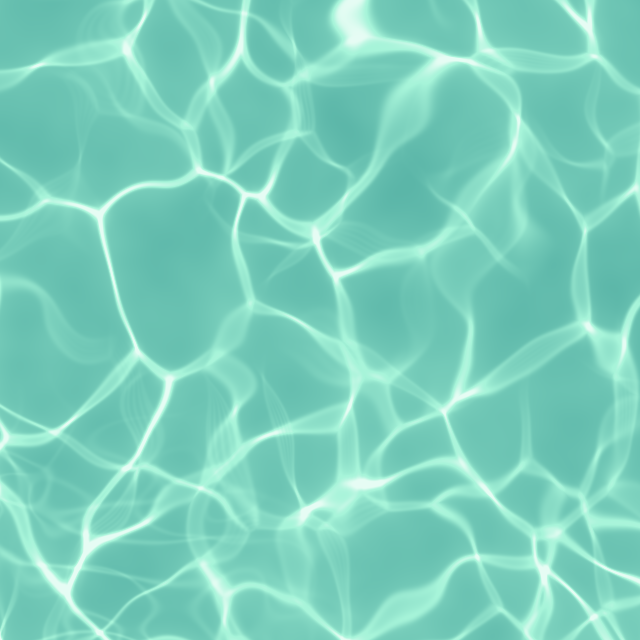
A Shadertoy shader for this texture:

```glsl
// Sunlight caustics on the floor of a turquoise pool.
// Warped Voronoi borders are drawn several times along a drifting offset, so that
// strands pinch to bright threads and open into pale ribbons with lit rims.

#define CELLS vec2(5.3, 4.5)      // main net, cells per canvas
#define FINE_CELLS vec2(6.1, 5.2) // faint second net
#define WARP 0.20                 // slow bending of the net
#define RIPPLE 0.045              // small waviness of the strands
#define RIBBON 0.13               // how far ribbons open
#define STRAND 0.045              // strand width, in cells
#define MAIN_GAIN 1.9
#define FINE_GAIN 0.95
#define DEEP vec3(0.392, 0.742, 0.682)
#define PALE vec3(0.650, 0.955, 0.850)
#define GLINT vec3(0.900, 0.990, 0.955)

const float PI = 3.14159;

vec2 hash2(vec2 p) {
    vec3 q = fract(p.xyx * vec3(0.1031, 0.1030, 0.0973));
    q += dot(q, q.yzx + 33.33);
    return fract((q.xx + q.yz) * q.zy);
}

float corner(vec2 cell, vec2 local, vec2 o) {
    return dot(hash2(cell + o + 100.0) * 2.0 - 1.0, local - o);
}

float gradientNoise(vec2 p) {
    vec2 i = floor(p), f = fract(p);
    vec2 u = f * f * f * (f * (f * 6.0 - 15.0) + 10.0);
    return mix(mix(corner(i, f, vec2(0, 0)), corner(i, f, vec2(1, 0)), u.x),
               mix(corner(i, f, vec2(0, 1)), corner(i, f, vec2(1, 1)), u.x), u.y);
}

vec2 noise2(vec2 p) {
    return vec2(gradientNoise(p), gradientNoise(p + vec2(37.2, 61.7)));
}

// x: closeness to a cell border, y: closeness to a junction of three cells
vec2 borders(vec2 p) {
    vec2 cell = floor(p), f = fract(p);
    vec3 near = vec3(9.0);
    for (int y = -1; y <= 1; y++)
    for (int x = -1; x <= 1; x++) {
        vec2 o = vec2(x, y);
        float d = length(o + 0.08 + 0.84 * hash2(cell + o + 50.0) - f);
        if (d < near.x) near = vec3(d, near.xy);
        else if (d < near.y) near = vec3(near.x, d, near.y);
        else near.z = min(near.z, d);
    }
    return near.yz - near.x;
}

// x: strands, y: junction sparkle, z: soft halo
vec3 causticNet(vec2 p, vec2 cells, float seed, int copies) {
    vec2 warped = p + WARP * noise2(p * 3.0 + seed)
                    + RIPPLE * noise2(p * 9.0 + seed);
    vec2 drift = RIBBON * noise2(p * 4.2 + seed + 17.0);
    vec3 light = vec3(0.0);
    for (int i = 0; i < copies; i++) {
        // cosine spacing crowds the copies at both rims of a ribbon
        float along = cos(PI * (float(i) + 0.5) / float(copies));
        vec2 d = borders((warped + 0.5 * along * drift) * cells + seed);
        light += vec3(exp(-pow(d.x / STRAND, 2.0)),
                      exp(-pow(d.y / 0.13, 2.0)),
                      exp(-4.0 * d.x));
    }
    return light / float(copies);
}

// Thin curved filaments along the zero lines of noise
float wisps(vec2 p) {
    vec2 q = p + 0.12 * noise2(p * 5.0 + 8.0);
    float a = gradientNoise(q * vec2(5.0, 9.0) + 3.0);
    float b = gradientNoise(q * vec2(8.0, 11.0) + 29.0);
    return exp(-pow(a / 0.035, 2.0)) + 0.7 * exp(-pow(b / 0.04, 2.0));
}

void mainImage(out vec4 fragColor, in vec2 fragCoord) {
    vec2 p = fragCoord / min(iResolution.x, iResolution.y);

    // Uneven water tone, a little lighter toward the bottom
    float light = 0.07 - 0.12 * p.y + 0.32 * gradientNoise(p * 2.6 + 5.0)
                + 0.22 * gradientNoise(p * 7.0 + 11.0)
                + 0.08 * gradientNoise(p * 19.0);

    // Main net, fading in places
    float fade = mix(0.4, 1.0, smoothstep(-0.25, 0.1, gradientNoise(p * 3.4 + 71.0)));
    vec3 net = causticNet(p, CELLS, 3.0, 9);
    light += fade * (MAIN_GAIN * net.x + 0.55 * net.y) + 0.27 * net.z;

    // Faint second net, stronger in the lower half
    float patches = smoothstep(-0.12, 0.25, gradientNoise(p * 2.9 + 43.0) + 0.25 - 0.3 * p.y);
    vec3 fine = causticNet(p, FINE_CELLS, 23.0, 7);
    light += patches * (FINE_GAIN * fine.x + 0.2 * fine.y + 0.16 * fine.z);

    // Tangled wisps around the lower left corner
    float tangle = 1.0 - smoothstep(0.1, 0.6, length(p * vec2(0.9, 1.3)));
    light += tangle * (0.08 + 0.38 * wisps(p));

    vec3 color = mix(DEEP, PALE, clamp(light, -0.16, 1.0));
    color = mix(color, GLINT, smoothstep(0.95, 2.1, light));
    fragColor = vec4(color, 1.0);
}
```
